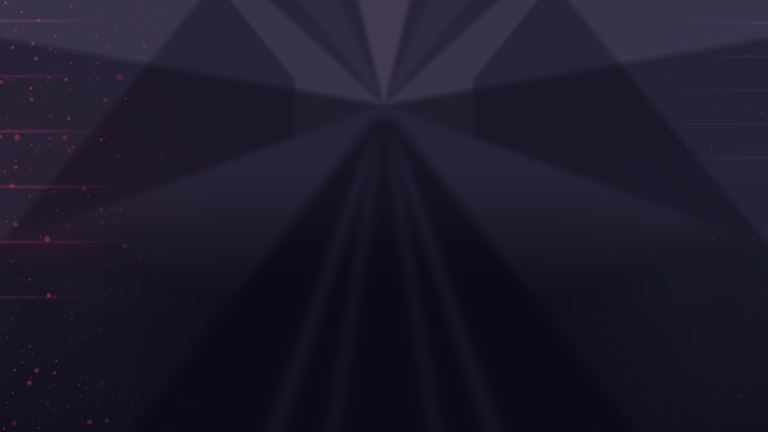
Reproduce this background procedurally as a WebGL 2 fragment shader.

```glsl
#version 300 es
precision highp float;
// Dim violet stage: mirrored wedges of light and shade fan out from a hub,
// over large soft-edged facets, a dark cone with thin beams, and a floor.
// Hashed specks and stretched streaks tint the left side red, the right blue.
uniform vec2 u_resolution;
out vec4 outColor;

const vec2 HUB = vec2(0.0, 0.757);
const vec3 PALE = vec3(0.225, 0.200, 0.285);
const vec3 MID = vec3(0.158, 0.136, 0.215);
const vec3 DUSK = vec3(0.107, 0.088, 0.158);
const vec3 NIGHT = vec3(0.046, 0.038, 0.088);
const vec3 RED = vec3(0.55, 0.08, 0.18);
const vec3 BLUE = vec3(0.08, 0.27, 0.38);

float hash(vec2 p) {
  return fract(sin(dot(p, vec2(127.1, 311.7))) * 43758.5453);
}

float noise(vec2 p) {
  vec2 i = floor(p), f = fract(p);
  f = f * f * (3.0 - 2.0 * f);
  float low = mix(hash(i), hash(i + vec2(1, 0)), f.x);
  float high = mix(hash(i + vec2(0, 1)), hash(i + vec2(1, 1)), f.x);
  return mix(low, high, f.y);
}

// Soft step across a signed distance
float soft(float d, float blur) {
  return smoothstep(-blur, blur, d);
}

// Signed distance to a line through the hub, positive counterclockwise
float side(vec2 q, vec2 dir) {
  dir = normalize(dir);
  return dir.x * q.y - dir.y * q.x;
}

float wedge(vec2 q, vec2 low, vec2 high, float blur) {
  return soft(side(q, low), blur) * soft(-side(q, high), blur);
}

// Thin beam that widens away from the hub
float beam(vec2 q, float slope) {
  float width = 0.010 + 0.022 * max(-q.y, 0.0);
  float d = side(q, vec2(slope, -1.0)) / width;
  return exp(-d * d) * smoothstep(0.03, 0.2, -q.y);
}

// One random dot per grid cell, kept for the given share of cells
float specks(vec2 p, float cells, float share, float seed) {
  vec2 g = p * cells, id = floor(g) + seed;
  float radius = mix(0.08, 0.23, hash(id + 3.1));
  vec2 center = 0.25 + 0.5 * vec2(hash(id + 5.7), hash(id + 9.2));
  float dotMask = smoothstep(radius, radius * 0.3, length(fract(g) - center));
  return dotMask * step(1.0 - share, hash(id)) * hash(id + 7.4);
}

// Thin horizontal line, fading inward from the side edge
float streak(float y, float row, float inset, float reach) {
  float d = (y - row) / 0.0032;
  return exp(-d * d) * smoothstep(reach, 0.0, inset);
}

// Fan above the hub, inside and outside the central kite
vec3 upperFan(vec2 q, float kite, float facet) {
  float rays = wedge(q, vec2(115, 105), vec2(26, 105), 0.010);
  float between = wedge(q, vec2(85, 105), vec2(45, 105), 0.010);
  vec3 inner = mix(PALE, MID, rays * (1.0 - 0.45 * between));
  inner += 0.025 * wedge(q, vec2(26, 105), vec2(-1, 1), 0.01);
  vec3 outer = mix(PALE, MID, facet);
  return mix(outer, inner, kite);
}

void main() {
  vec2 p = gl_FragCoord.xy / u_resolution.y;
  float halfWidth = 0.5 * u_resolution.x / u_resolution.y;
  p.x -= halfWidth;
  vec2 q = vec2(abs(p.x), p.y - HUB.y);
  float inset = halfWidth - q.x;

  // Large facets
  float facet = soft((0.426 + 0.817 * (1.0 - p.y) - q.x) / 1.29, 0.012);
  float kite = soft(0.206 + 0.81 * max(p.y - 0.815, 0.0) - q.x, 0.008);

  // Lower band and floor
  vec3 col = mix(NIGHT + 0.025, MID, smoothstep(0.27, 0.66, p.y));
  float floorMask = soft(0.433 - 0.217 * (0.889 - q.x) - p.y, 0.014);
  vec3 ground = mix(vec3(0.058, 0.052, 0.105), vec3(0.088, 0.085, 0.145),
                    smoothstep(0.25, 0.8, q.x) * smoothstep(-0.3, 0.4, p.y));
  col = mix(col, ground, floorMask);

  // Dark side wings, then the upper fan
  vec3 wing = mix(MID * 0.94, DUSK, facet);
  wing += 0.022 * kite * smoothstep(0.66, 0.72, p.y);
  col = mix(col, wing, soft(side(q, vec2(384, -140)), 0.012));
  col = mix(col, upperFan(q, kite, facet), soft(side(q, vec2(384, 67)), 0.012));

  // Central cone and its beams
  float cone = soft(-side(q, vec2(254, -327)), 0.022) * smoothstep(0.0, 0.05, -q.y);
  col = mix(col, mix(NIGHT, DUSK * 0.92, smoothstep(0.3, 0.72, p.y)), cone);
  float beams = beam(q, 0.333) + 0.75 * beam(q, 0.157);
  col += vec3(0.046, 0.043, 0.066) * beams * mix(0.7, 1.0, p.y);

  // Side tints: haze, specks and streaks
  float edge = smoothstep(0.52, 0.0, inset);
  float left = step(p.x, 0.0);
  vec3 tint = mix(BLUE, RED, left);
  float haze = noise(p * vec2(5.0, 16.0)) * exp(-pow((p.y - 0.42) / 0.25, 2.0));
  float dust = specks(p, 24.0, 0.30, 2.0) * left + specks(p, 52.0, 0.25, 17.0);
  float lines = 0.0;
  for (int i = 0; i < 6; i++) {
    float k = float(i);
    float row = mix(0.635 + 0.078 * k, 0.312 + 0.128 * k, left);
    lines += streak(p.y, row, inset, 0.22 + 0.18 * hash(vec2(k, 4.0)));
  }
  lines *= 0.4 + 0.6 * noise(p * vec2(14.0, 60.0));
  col += tint * edge * (0.10 * haze + mix(0.35, 0.75, left) * dust);
  col += tint * lines * mix(0.16, 0.38, left);

  outColor = vec4(col, 1.0);
}
```
